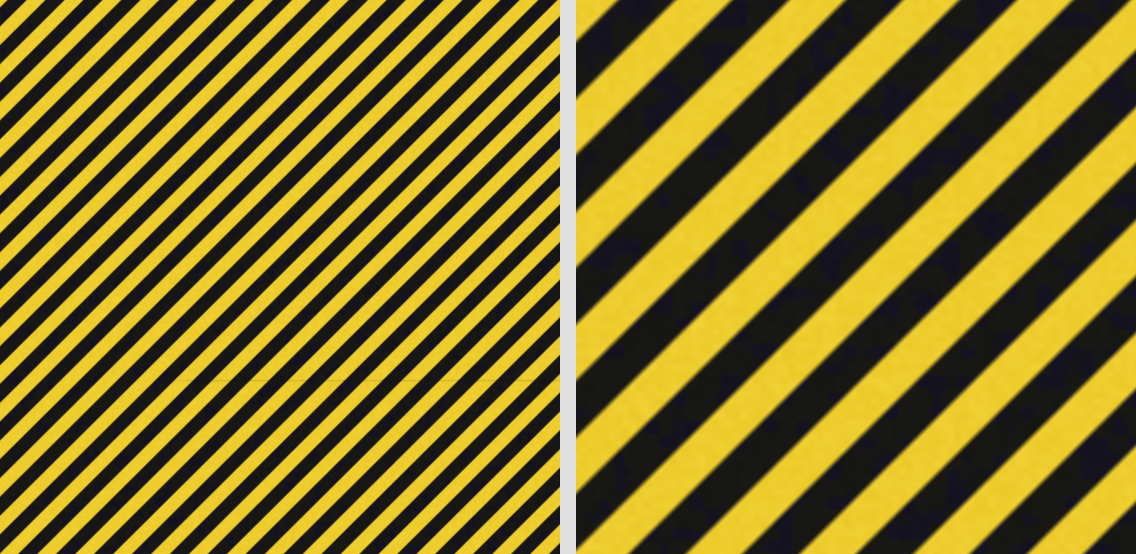
Left, the full canvas; right, a detail of the centre.
Reproduce this pattern procedurally as a Shadertoy shader.

```glsl
// Diagonal yellow and black hazard stripes with softly blurred edges.
// A repeated linear phase gives the bands; smooth hash noise adds a faint
// mottling to both paints, and one thin seam crosses the lower third.

const vec3 YELLOW = vec3(0.932, 0.802, 0.178);
const vec3 BLACK = vec3(0.092, 0.090, 0.080);
const vec3 BLUE_BLACK = vec3(0.080, 0.072, 0.120);

const vec2 REPEATS = vec2(14.77, 14.72);  // stripes across and down
const float PHASE_OFFSET = 0.231;
const float HALF_BAND = 0.247;            // half yellow width, in periods
const float EDGE_BLUR = 0.042;            // half edge width, in periods

float hash(vec2 p) {
    return fract(sin(dot(p, vec2(127.1, 311.7))) * 43758.5453);
}

float valueNoise(vec2 p) {
    vec2 cell = floor(p);
    vec2 f = fract(p);
    f = f * f * (3.0 - 2.0 * f);
    float low = mix(hash(cell), hash(cell + vec2(1.0, 0.0)), f.x);
    float high = mix(hash(cell + vec2(0.0, 1.0)), hash(cell + vec2(1.0)), f.x);
    return mix(low, high, f.y);
}

// Yellow coverage; phase is zero at the centre of each yellow band.
float stripe(float phase, float halfBand, float blur) {
    float d = abs(fract(phase + 0.5) - 0.5) - halfBand;
    float edge = max(blur, 0.7 * fwidth(phase));
    return 1.0 - smoothstep(-edge, edge, d);
}

// Faint horizontal line that fades in from the left.
float seam(vec2 uv, float height, float halfWidth) {
    float line = 1.0 - smoothstep(0.0, halfWidth, abs(uv.y - height));
    return line * smoothstep(0.26, 0.36, uv.x);
}

void mainImage(out vec4 fragColor, in vec2 fragCoord) {
    vec2 uv = fragCoord / iResolution.xy;
    vec2 p = fragCoord / iResolution.y;

    // Bands rising to the right
    float phase = REPEATS.x * uv.x - REPEATS.y * uv.y - PHASE_OFFSET;
    float yellow = stripe(phase, HALF_BAND, EDGE_BLUR);

    // Mottled paint
    float grain = valueNoise(p * 240.0) - 0.5;
    float tint = smoothstep(0.52, 0.74, valueNoise(p * 110.0 + 37.0));
    vec3 dark = mix(BLACK, BLUE_BLACK, tint) + 0.012 * grain;
    vec3 bright = YELLOW + grain * vec3(0.020, 0.030, 0.045);

    vec3 color = mix(dark, bright, yellow);
    color *= 1.0 - 0.09 * seam(uv, 0.313, 0.003);
    fragColor = vec4(color, 1.0);
}
```
